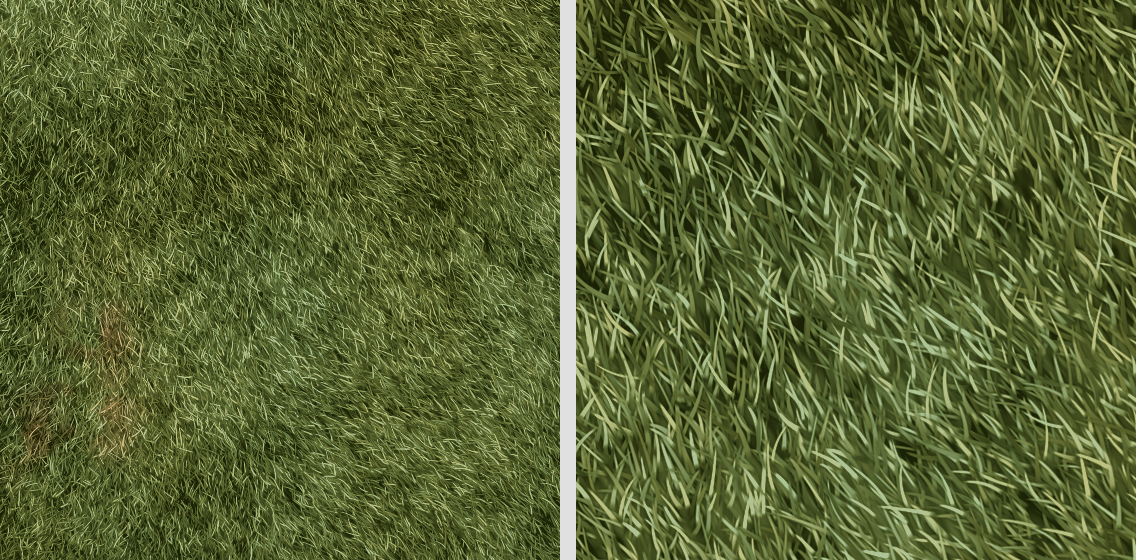
Left: the whole. Right: its middle third, enlarged.
Give the GLSL for this texture, as a Shadertoy shader.

```glsl
const int LAYERS = 18;
const float CELL = 0.024;
const float SOFTNESS = 0.0001;
const float CONTRAST = 1.42;

const vec3 DEEP_SHADE = vec3(0.105, 0.13, 0.02);
const vec3 SHADE_GREEN = vec3(0.25, 0.29, 0.11);
const vec3 MID_GREEN = vec3(0.34, 0.385, 0.17);
const vec3 LEAF_GREEN = vec3(0.435, 0.485, 0.245);
const vec3 PALE_TIP = vec3(0.72, 0.76, 0.53);
const vec3 EARTH_TINT = vec3(1.22, 0.89, 1.0);
const vec3 STRAW_TINT = vec3(1.06, 1.0, 0.92);
const vec3 COOL_TINT = vec3(0.94, 1.01, 1.12);

float hash(vec2 p) {
    return fract(sin(dot(p, vec2(127.1, 311.7))) * 43758.5453);
}

float noise(vec2 p) {
    vec2 i = floor(p), f = fract(p);
    f = f * f * (3.0 - 2.0 * f);
    float low = mix(hash(i), hash(i + vec2(1, 0)), f.x);
    float high = mix(hash(i + vec2(0, 1)), hash(i + vec2(1, 1)), f.x);
    return mix(low, high, f.y);
}

float fbm(vec2 p) {
    float sum = 0.0, gain = 0.5;
    for (int i = 0; i < 4; i++) {
        sum += gain * noise(p);
        p = p * 2.03 + 17.3;
        gain *= 0.5;
    }
    return sum / 0.9375;
}

vec2 turn(vec2 p, float angle) {
    float c = cos(angle), s = sin(angle);
    return vec2(c * p.x + s * p.y, c * p.y - s * p.x);
}

// Soft round spot used for broad patches
float spot(vec2 p, vec2 centre, vec2 radius) {
    vec2 d = (p - centre) / radius;
    return exp(-dot(d, d));
}

// Prevailing growth direction: upright on the left, leaning left on the right
float growthAngle(vec2 p) {
    float across = smoothstep(0.0, 0.6, p.x + 0.2 * (p.y - 0.5));
    return mix(1.4, 2.3, across) + 0.8 * (noise(p * 7.0) - 0.5);
}

// Curved, tapering blade; returns coverage, surrounding shadow, position along it
vec3 blade(vec2 p, float angle, float halfLength, float width, float bend, float soft) {
    vec2 q = turn(p, angle);
    float along = q.x / halfLength;
    float middle = bend * halfLength * (along * along - 0.3);
    float d = abs(q.y - middle) - width * (0.85 - 0.4 * along);
    float fade = 1.0 - smoothstep(0.6, 1.0, abs(along));
    float cover = 1.0 - smoothstep(-soft, soft, d);
    float shadow = 1.0 - smoothstep(0.0, 0.0022, d);
    return vec3(cover * fade, shadow * fade, clamp(along, -1.0, 1.0));
}

// Draws one layer of blades over turf.x = tone, turf.y = hue
vec2 bladeLayer(vec2 turf, vec2 p, float depth, float seed, float soft) {
    vec2 grid = p / CELL + seed * vec2(0.37, 0.71);
    vec2 home = floor(grid);
    for (int j = -1; j <= 1; j++)
    for (int i = -1; i <= 1; i++) {
        vec2 id = home + vec2(i, j);
        vec2 key = id + seed * 19.7;
        vec2 place = id + vec2(hash(key), hash(key + 3.1));
        vec2 offset = (grid - place) * CELL;
        vec2 root = p - offset;
        float spread = mix(1.5, 0.9, smoothstep(0.1, 0.6, root.x));
        float jitter = hash(key + 5.3) + hash(key + 7.9) - 1.0;
        float angle = growthAngle(root) + jitter * spread;
        float halfLength = mix(0.007, 0.021, hash(key + 11.2));
        float width = mix(0.0007, 0.0015, hash(key + 13.7));
        float bend = (hash(key + 17.4) - 0.5) * 0.45;
        vec3 b = blade(offset, angle, halfLength, width, bend, soft);
        float tone = 1.1 * hash(key + 23.6) + 0.28 * depth + 0.03 + 0.1 * b.z;
        turf.x *= 1.0 - 0.24 * b.y;
        turf = mix(turf, vec2(tone, hash(key + 29.8)), b.x);
    }
    return turf;
}

vec3 grassRamp(float tone) {
    vec3 c = mix(DEEP_SHADE, SHADE_GREEN, smoothstep(-0.15, 0.32, tone));
    c = mix(c, MID_GREEN, smoothstep(0.25, 0.58, tone));
    c = mix(c, LEAF_GREEN, smoothstep(0.5, 0.9, tone));
    return mix(c, PALE_TIP, smoothstep(0.8, 1.5, tone));
}

void mainImage(out vec4 fragColor, in vec2 fragCoord) {
    vec2 p = fragCoord / iResolution.y;
    float soft = SOFTNESS + 0.5 / iResolution.y;
    soft += 0.0003 * smoothstep(0.5, 1.4, p.x + 1.0 - p.y);

    // Shaded thatch below the blades
    vec2 streak = turn(p, 2.1) * vec2(45.0, 260.0);
    vec2 turf = vec2(0.5 * noise(streak + 2.0 * noise(p * 30.0)), 0.5);

    for (int k = 0; k < LAYERS; k++) {
        float depth = float(k) / float(LAYERS - 1);
        turf = bladeLayer(turf, p, depth, float(k) + 1.0, soft);
    }
    float tone = 0.5 + CONTRAST * (turf.x - 0.5);

    // Clumps and broad light patches
    float light = 0.45 * (fbm(p * 6.0 + 4.0) - 0.5) + 0.65 * (fbm(p * 30.0) - 0.5);
    light += 0.16 * spot(p, vec2(0.08, 0.92), vec2(0.2, 0.14));
    light -= 0.20 * spot(p, vec2(0.1, 0.7), vec2(0.25, 0.1));
    light -= 0.14 * spot(p, vec2(0.42, 0.8), vec2(0.15, 0.2));
    light += 0.10 * spot(p, vec2(0.4, 0.33), vec2(0.2, 0.12));
    vec3 color = grassRamp(tone + light);

    // Straw, cool and earthy tints
    float cool = 0.5 + 0.9 * (fbm(p * 4.0 + 9.0) - 0.5) + 0.8 * (turf.y - 0.5);
    cool += 0.25 * spot(p, vec2(0.4, 0.35), vec2(0.25, 0.2));
    cool -= 0.25 * spot(p, vec2(0.7, 0.85), vec2(0.3, 0.25));
    color *= mix(STRAW_TINT, COOL_TINT, clamp(cool, 0.0, 1.0));
    float earth = spot(p, vec2(0.17, 0.39), vec2(0.06, 0.1)) + spot(p, vec2(0.1, 0.24), vec2(0.12, 0.08));
    earth *= smoothstep(0.25, 0.65, fbm(p * 14.0 + 2.0));
    color *= mix(vec3(1.0), EARTH_TINT, clamp(earth, 0.0, 1.0));

    fragColor = vec4(clamp(color, 0.0, 1.0), 1.0);
}
```
